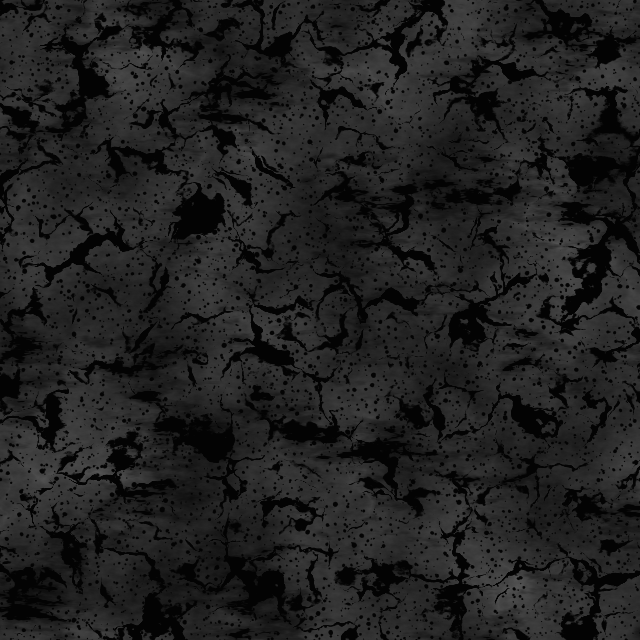
A three.js fragment shader for this texture:

```glsl
varying vec2 vUv;

const float BASE_TONE = 0.172;
const float CLOUD_CONTRAST = 0.13;
const float GRAIN_CONTRAST = 0.03;
const float VEIN_GLOW = 0.055;
const float VEIN_CELLS = 3.2;
const float BLACK_TONE = 0.012;
const vec2 LARGE_CELLS = vec2(8.0, 9.5);
const vec2 SMALL_CELLS = vec2(14.0, 18.0);
const float LARGE_WIDTH = 0.0062;
const float SMALL_WIDTH = 0.0038;
const float WARP = 0.075;
const vec2 STREAK_SCALE = vec2(14.0, 46.0);
const float TEAR_LEVEL = 0.47;
const float SPECK_GRID = 52.0;
const float SPECK_RADIUS = 0.0040;
const float SPECK_SHARE = 0.48;
const float SOFT_EDGE = 0.0011;

vec2 hash2(vec2 p) {
  vec3 q = fract(p.xyx * vec3(0.1031, 0.1030, 0.0973));
  q += dot(q, q.yzx + 33.33);
  return fract((q.xx + q.yz) * q.zy);
}

float cornerGradient(vec2 cell, vec2 offset) {
  float angle = 6.2832 * hash2(cell).x;
  return dot(vec2(cos(angle), sin(angle)), offset);
}

float gradientNoise(vec2 p) {
  vec2 i = floor(p);
  vec2 f = p - i;
  vec2 u = f * f * f * (f * (f * 6.0 - 15.0) + 10.0);
  vec2 e = vec2(1.0, 0.0);
  float low = mix(cornerGradient(i, f), cornerGradient(i + e, f - e), u.x);
  float high = mix(cornerGradient(i + e.yx, f - e.yx), cornerGradient(i + 1.0, f - 1.0), u.x);
  return mix(low, high, u.y);
}

float fbm(vec2 p) {
  float sum = 0.0;
  float amplitude = 1.0;
  for (int octave = 0; octave < 5; octave++) {
    sum += amplitude * gradientNoise(p);
    p = mat2(1.96, 0.28, -0.28, 1.96) * p + 17.3;
    amplitude *= 0.52;
  }
  return sum;
}

// Streaks keep their direction, so these octaves are not rotated
float streakNoise(vec2 p) {
  float sum = 0.0;
  float amplitude = 1.0;
  for (int octave = 0; octave < 4; octave++) {
    sum += amplitude * gradientNoise(p);
    p = p * 2.03 + 11.7;
    amplitude *= 0.6;
  }
  return sum;
}

// Approximate distance to the nearest Voronoi border, in cells
float cellBorder(vec2 p) {
  vec2 cell = floor(p);
  float nearest = 8.0;
  float second = 8.0;
  for (int y = -1; y <= 1; y++) {
    for (int x = -1; x <= 1; x++) {
      vec2 neighbour = cell + vec2(float(x), float(y));
      float d = length(neighbour + hash2(neighbour) - p);
      second = min(second, max(nearest, d));
      nearest = min(nearest, d);
    }
  }
  return 0.5 * (second - nearest);
}

// Width varies along the line and drops below zero where the crack breaks
float crack(vec2 p, float border, vec2 cells, float width, float opening, float ragged) {
  float w = width * (opening + 2.6 * gradientNoise(p * cells * 1.2 + 5.4) + 0.6 * ragged);
  return 1.0 - smoothstep(w - SOFT_EDGE, w + SOFT_EDGE, border);
}

float specks(vec2 p) {
  float cover = 0.0;
  for (int layer = 0; layer < 3; layer++) {
    float k = float(layer);
    float turn = 0.5 + 1.1 * k;
    float grid = SPECK_GRID * (1.0 + 0.35 * k);
    vec2 q = mat2(cos(turn), sin(turn), -sin(turn), cos(turn)) * p * grid + 40.0 + 23.0 * k;
    vec2 cell = floor(q);
    vec2 chance = hash2(cell + 71.0);
    vec2 centre = 0.25 + 0.5 * hash2(cell);
    float radius = SPECK_RADIUS * mix(0.3, 1.0, chance.y * chance.y) / (1.0 + 0.35 * k);
    float d = length(q - cell - centre) / grid;
    float dot_ = 1.0 - smoothstep(radius - SOFT_EDGE, radius + SOFT_EDGE, d);
    cover = max(cover, dot_ * step(chance.x, SPECK_SHARE));
  }
  return cover;
}

void main() {
  vec2 p = vUv;
  vec2 warp = WARP * vec2(fbm(p * 8.0 + 3.0), fbm(p * 8.0 + 61.0));
  float streak = streakNoise(p * STREAK_SCALE + 9.0);
  float ragged = fbm(p * vec2(60.0, 105.0) + 27.0);

  // Clouded stone with pale veins
  float vein = cellBorder((p + warp * 0.8) * VEIN_CELLS + 14.0) / VEIN_CELLS;
  float veinMask = smoothstep(-0.25, 0.4, gradientNoise(p * 4.0 + 33.0));
  float tone = BASE_TONE + CLOUD_CONTRAST * fbm(p * 5.0 + 80.0) + GRAIN_CONTRAST * ragged;
  tone += VEIN_GLOW * veinMask * (exp(-vein / 0.006) + 0.7 * exp(-vein / 0.04));

  // Broken cracks at two scales
  float largeBorder = cellBorder((p + warp) * LARGE_CELLS + 7.0) / LARGE_CELLS.y;
  float smallBorder = cellBorder((p + warp * 0.7) * SMALL_CELLS + 45.0) / SMALL_CELLS.y;
  float black = crack(p, largeBorder, LARGE_CELLS, LARGE_WIDTH, 0.25, ragged);
  black = max(black, crack(p + 0.37, smallBorder, SMALL_CELLS, SMALL_WIDTH, 0.0, ragged));

  // Torn horizontal flakes gather in patches beside the cracks
  float patchiness = gradientNoise(p * vec2(6.0, 8.0) + 52.0);
  float tear = 0.5 * streak + 0.8 * patchiness + 0.2 * exp(-largeBorder / 0.012);
  black = max(black, smoothstep(TEAR_LEVEL, TEAR_LEVEL + 0.1, tear));
  tone *= 1.0 - 0.35 * smoothstep(0.1, TEAR_LEVEL, tear);

  black = max(black, specks(p + 0.0012 * vec2(ragged, streak)));
  gl_FragColor = vec4(vec3(mix(max(tone, 0.05), BLACK_TONE, black)), 1.0);
}
```
